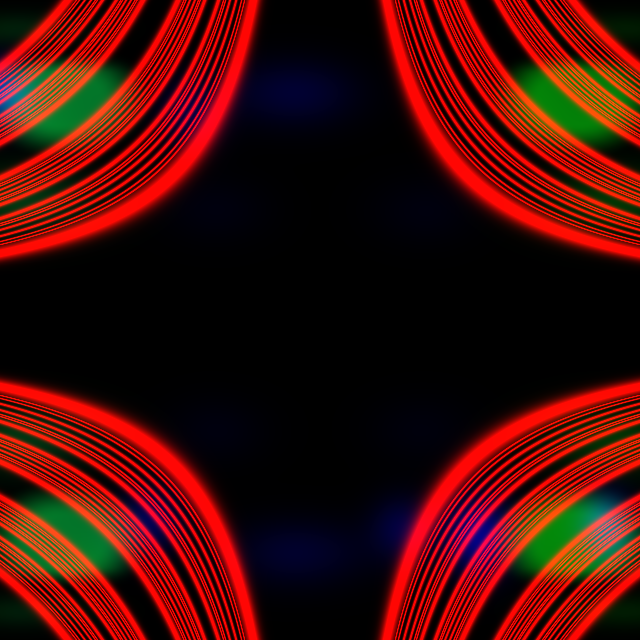
This background is drawn by a three.js fragment shader. Its source:

```glsl
// Red neon hyperbolas gathered in the four corners of a black field.
// The lines are the edges of a folded Cantor set taken along |x * y|;
// soft green and blue lights glow behind them, tinted by gradient noise.

#define BAND_CENTRE 0.498
#define BAND_HALF 0.290
#define GAP 0.19
#define SKEW 0.23
#define LEVELS 5
#define LINE_WIDTH 0.019
#define WIDTH_DECAY 0.58
#define LINE_GAIN 1.5
#define LINE_RED vec3(1.0, 0.025, 0.01)
#define GREEN vec3(0.01, 0.50, 0.03)
#define BLUE vec3(0.01, 0.01, 0.60)

varying vec2 vUv;

vec2 hashGradient(vec2 cell) {
  vec2 h = vec2(dot(cell, vec2(127.1, 311.7)), dot(cell, vec2(269.5, 183.3)));
  return fract(sin(h) * 43758.5) * 2.0 - 1.0;
}

float gradientNoise(vec2 p) {
  vec2 i = floor(p);
  vec2 f = fract(p);
  vec2 u = f * f * f * (f * (f * 6.0 - 15.0) + 10.0);
  vec2 e = vec2(0.0, 1.0);
  float low = mix(dot(hashGradient(i), f),
                  dot(hashGradient(i + e.yx), f - e.yx), u.x);
  float high = mix(dot(hashGradient(i + e.xy), f - e.xy),
                   dot(hashGradient(i + e.yy), f - e.yy), u.x);
  return mix(low, high, u.y);
}

// Soft elliptical light
float glow(vec2 p, vec2 centre, vec2 radius) {
  vec2 d = (p - centre) / radius;
  return exp(-dot(d, d));
}

// Flat-topped elliptical light
float patchLight(vec2 p, vec2 centre, vec2 radius) {
  return 1.0 - smoothstep(0.45, 1.15, length((p - centre) / radius));
}

// Fold the band onto itself; each level adds finer edges at |t| = 1
float neonLines(float field, float slope) {
  float t = (field - BAND_CENTRE) / BAND_HALF;
  float scale = 1.0 / BAND_HALF;
  float width = LINE_WIDTH;
  float light = 0.0;
  for (int i = 0; i < LEVELS; i++) {
    t = abs(t);
    float d = abs(t - 1.0) / scale;
    float w = max(width, 0.0022 * slope);
    light = max(light, LINE_GAIN * exp(-pow(d / w, 1.5)));
    if (t > 1.0) break;
    float s = (t - GAP) / (1.0 - GAP);
    scale *= 2.0 / (1.0 - GAP) * (1.0 + SKEW * (1.0 - 2.0 * s));
    t = 2.0 * (s + SKEW * s * (1.0 - s)) - 1.0;
    width *= WIDTH_DECAY;
  }
  return min(light, 1.0);
}

// Green corner patches and uneven blue pools
vec3 backLights(vec2 uv, vec2 q) {
  float tint = gradientNoise(uv * 5.0 + 3.7);
  float green = patchLight(q, vec2(0.80, 0.69), vec2(0.25, 0.17));
  green *= 1.0 - smoothstep(0.77, 0.85, q.y);
  green += 0.40 * glow(q, vec2(0.93, 0.37), vec2(0.22, 0.10));
  green += 0.22 * glow(q, vec2(0.95, 0.91), vec2(0.20, 0.05));

  float blue = 0.33 * glow(uv, vec2(0.45, 0.855), vec2(0.10, 0.050));
  blue += 0.30 * glow(uv, vec2(0.47, 0.135), vec2(0.10, 0.050));
  blue += 0.80 * glow(uv, vec2(0.75, 0.165), vec2(0.05, 0.060));
  blue += 0.35 * glow(uv, vec2(0.63, 0.175), vec2(0.05, 0.050));
  blue += 0.55 * glow(uv, vec2(0.23, 0.185), vec2(0.05, 0.050));
  blue += 0.40 * glow(uv, vec2(0.30, 0.820), vec2(0.05, 0.050));
  blue += 0.90 * glow(uv, vec2(0.00, 0.855), vec2(0.05, 0.045));
  blue += 0.90 * glow(uv, vec2(0.95, 0.175), vec2(0.04, 0.050));
  blue += 0.09 * glow(q, vec2(0.32, 0.34), vec2(0.16, 0.10));
  blue *= 1.0 + 0.5 * tint;

  // Patches lean to teal on the left side
  float teal = green * (1.0 - smoothstep(0.12, 0.24, abs(uv.x - 0.16)));
  return GREEN * green * (1.0 + 0.3 * tint) + BLUE * (blue + 0.22 * teal);
}

void main() {
  vec2 p = vUv * 2.0 - 1.0;
  vec2 q = abs(p);
  float slope = length(p);
  float lines = neonLines(q.x * q.y, slope);
  vec3 lights = backLights(vUv, q);

  // Lines add their red and partly cover the lights behind
  vec3 color = lights * (1.0 - 0.4 * lines) + LINE_RED * lines;
  gl_FragColor = vec4(clamp(color, 0.0, 1.0), 1.0);
}
```
